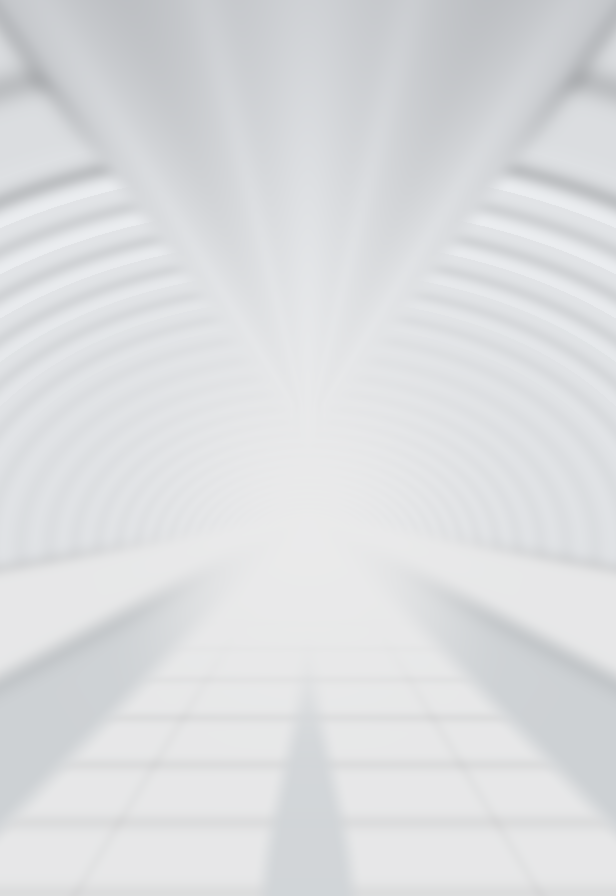
Write a Shadertoy shader that draws this background.

```glsl
// Soft white vaulted hall: rayed ceiling, curved wall ribs and a tiled floor.

const float HORIZON = 0.573;   // depth below the top edge, in canvas heights
const vec3 HAZE      = vec3(0.920, 0.920, 0.922);
const vec3 CEIL_TOP  = vec3(0.755, 0.765, 0.780);
const vec3 CEIL_LOW  = vec3(0.882, 0.890, 0.900);
const vec3 WALL      = vec3(0.868, 0.877, 0.888);
const vec3 FLOOR     = vec3(0.905, 0.907, 0.910);
const vec3 CHANNEL   = vec3(0.805, 0.820, 0.832);

// Soft bell centred on zero.
float bell(float x, float width) {
    x /= width;
    return exp(-x * x);
}

// Soft step through zero.
float edge(float d, float blur) {
    return smoothstep(-blur, blur, d);
}

// Distance below a mirrored line leaving the vanishing point.
float belowLine(vec2 p, float slope) {
    return (p.y - HORIZON - slope * p.x) / sqrt(1.0 + slope * slope);
}

// Distance of a value from its nearest whole number.
float nearestWhole(float n) {
    return n - floor(n + 0.5);
}

vec3 ceilingColor(vec2 p) {
    float ray = p.x / max(0.48 - p.y, 0.03);
    float fade = 1.0 - smoothstep(0.05, 0.44, p.y);
    float light = 0.040 * bell(ray, 0.12)
                + 0.024 * bell(ray - 0.24, 0.05)
                - 0.028 * bell(ray - 0.42, 0.10)
                + 0.024 * bell(ray - 0.62, 0.06);
    vec3 base = mix(CEIL_TOP, CEIL_LOW, smoothstep(-0.12, 0.43, p.y));
    return base + light * (0.35 + 0.65 * fade);
}

vec3 wallColor(vec2 p) {
    // Ribs are ellipses whose radii grow by a constant ratio.
    float radius = length(vec2(0.67 * p.x, p.y - 0.612));
    float rib = log(radius / 0.448) / 0.105;
    float near = smoothstep(0.20, 0.40, radius);
    float repeated = 1.0 - smoothstep(0.1, 0.6, rib);
    float phase = nearestWhole(rib);
    float light = (0.035 * bell(phase + 0.42, 0.24)
                - 0.070 * bell(phase, 0.20)) * near * repeated;
    light += 0.008 * cos(6.2832 * rib) * (near - 1.0);

    // The two large panels nearest the viewer.
    light -= 0.075 * bell(rib - 0.1, 0.24);
    light -= 0.120 * bell(rib - 2.15, 0.30);
    light -= 0.025 * smoothstep(0.0, 1.0, rib);
    return WALL + light + 0.015 * near;
}

vec3 floorColor(vec2 p) {
    float depth = max(p.y - HORIZON, 0.002);
    vec3 color = FLOOR;

    // Tile seams across and along the floor.
    float row = log(depth / 0.228) / 0.207;
    float nearby = smoothstep(0.10, 0.25, depth);
    float across = bell(nearestWhole(row), 0.13);
    float along = bell(p.x - 0.61 * depth, 0.008);
    float inside = edge(belowLine(p, 1.03), 0.015);
    color -= (0.042 * across + 0.018 * along) * nearby * inside;

    // Tapering strip down the middle.
    float halfWidth = 0.045 * smoothstep(0.72, 1.02, p.y) + 0.006;
    float strip = edge(halfWidth - p.x, 0.013) * smoothstep(0.70, 0.84, p.y);
    color = mix(color, CHANNEL + 0.012, strip * 0.95);

    // Sunken channels at both sides, darkest along the upper lip.
    float lip = belowLine(p, 0.53);
    float channel = edge(lip, 0.014) * (1.0 - inside);
    float reach = smoothstep(0.05, 0.22, p.x);
    color = mix(color, CHANNEL, channel * (0.25 + 0.75 * reach));
    color -= 0.045 * bell(lip - 0.008, 0.014) * reach;
    return color;
}

void mainImage(out vec4 fragColor, in vec2 fragCoord) {
    // Mirrored halves: x from the centre line, y down from the top.
    vec2 p = vec2(abs(fragCoord.x - 0.5 * iResolution.x),
                  iResolution.y - fragCoord.y) / iResolution.y;

    // Wall and ceiling, with the dark beam where they meet.
    float beam = (p.x - 0.73 * (0.495 - p.y)) / 1.238;
    vec3 color = mix(ceilingColor(p), wallColor(p), edge(beam, 0.014));
    float beamFade = 1.0 - smoothstep(0.08, 0.22, p.y);
    color -= 0.085 * bell(beam, 0.014) * beamFade;

    // Floor and the shadow at the foot of the wall.
    float foot = belowLine(p, 0.18);
    color = mix(color, floorColor(p), edge(foot, 0.012));
    color -= 0.050 * bell(foot, 0.009) * smoothstep(0.08, 0.30, p.x);

    // Bright haze around the far end.
    float glow = bell(length((p - vec2(0.0, 0.555)) * vec2(1.0, 0.85)), 0.155);
    color = mix(color, HAZE, 0.9 * glow);
    fragColor = vec4(clamp(color, 0.0, 1.0), 1.0);
}
```
